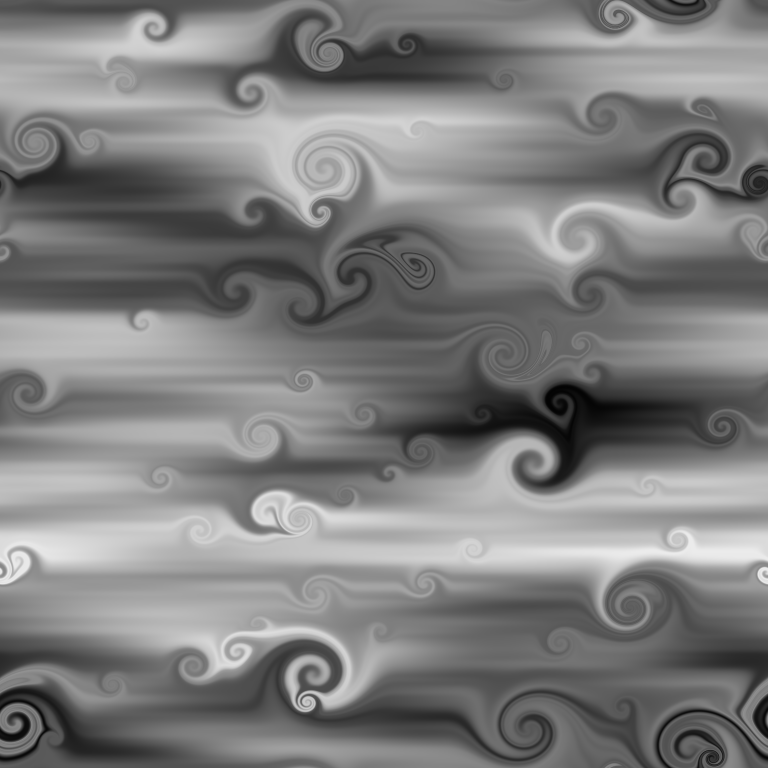
Write a Shadertoy shader that draws this texture.

```glsl
// Grey cloud bands rolled up into curling eddies, tiling in both directions.
// Long horizontal streak noise is sampled at a point that a loop of
// scattered vortices has rotated, each one winding tighter at its core.

const int VORTEX_COUNT = 76;
const int SAMPLES_PER_AXIS = 2;
const float TAU = 6.2831853;
const float MEAN_GREY = 0.5;
const float CONTRAST = 0.9;

// Integer hash: three values in 0..1 from a cell and a seed.
vec3 hash3(int x, int y, int seed) {
    uvec3 v = uvec3(x, y, seed) * 1664525u + 1013904223u;
    v.x += v.y * v.z; v.y += v.z * v.x; v.z += v.x * v.y;
    v ^= v >> 16u;
    v.x += v.y * v.z; v.y += v.z * v.x; v.z += v.x * v.y;
    return vec3(v >> 8u) / 16777216.0;
}

float ease(float t) {
    return t * t * t * (t * (t * 6.0 - 15.0) + 10.0);
}

// Periodic noise along one row, shifted so that rows do not line up.
float rowNoise(float x, int row, int columns, int seed) {
    float shift = hash3(row, 911, seed).x;
    float s = fract(x + shift) * float(columns);
    int cell = int(s) % columns;
    float a = hash3(cell, row, seed).y;
    float b = hash3((cell + 1) % columns, row, seed).y;
    return mix(a, b, ease(fract(s)));
}

// Streaks: smooth blend between neighbouring rows, centred on zero.
float streaks(vec2 p, int columns, int rows, int seed) {
    float s = fract(p.y) * float(rows);
    int row = int(s) % rows;
    float lower = rowNoise(p.x, row, columns, seed);
    float upper = rowNoise(p.x, (row + 1) % rows, columns, seed);
    return mix(lower, upper, ease(fract(s))) - 0.5;
}

// Broad bands with finer and fainter streaks inside them.
float cloudBands(vec2 p) {
    return 0.56 * streaks(p, 2, 11, 3)
         + 0.50 * streaks(p, 3, 21, 17)
         + 0.28 * streaks(p, 4, 43, 29)
         + 0.11 * streaks(p, 5, 89, 41);
}

// Rotates p around a wrapped centre; the turn fades out at three radii.
vec2 swirl(vec2 p, vec2 centre, float radius, float turn) {
    vec2 d = p - centre;
    d -= floor(d + 0.5);
    float q = length(d * vec2(0.9, 1.0)) / radius;
    if (q >= 3.0) return p;
    float fade = 1.0 - q * q / 9.0;
    float angle = turn * exp(-pow(q, 1.3)) * fade * fade;
    float c = cos(angle), s = sin(angle);
    return centre + mat2(c, s, -s, c) * d;
}

// Scatters eddies of mixed size, strength and sense over the tile.
vec2 stirred(vec2 p) {
    for (int i = 0; i < VORTEX_COUNT; i++) {
        vec3 place = hash3(i, 57, 101);
        vec3 shape = hash3(i, 83, 211);
        vec2 centre = vec2(place.x, (float(i) + place.y) / float(VORTEX_COUNT));
        float radius = mix(0.009, 0.035, shape.x * shape.x);
        float turn = TAU * mix(0.8, 2.0, shape.y);
        float sense = shape.z < 0.65 ? -1.0 : 1.0;
        p = swirl(p, centre, radius, sense * turn);
    }
    return p;
}

void mainImage(out vec4 fragColor, in vec2 fragCoord) {
    // Average a small grid of samples to smooth the tight spiral cores.
    float total = 0.0;
    for (int j = 0; j < SAMPLES_PER_AXIS; j++) {
        for (int i = 0; i < SAMPLES_PER_AXIS; i++) {
            vec2 offset = (vec2(i, j) + 0.5) / float(SAMPLES_PER_AXIS) - 0.5;
            vec2 p = (fragCoord + offset) / iResolution.y;
            total += cloudBands(stirred(p));
        }
    }
    float variation = total / float(SAMPLES_PER_AXIS * SAMPLES_PER_AXIS);
    float grey = clamp(MEAN_GREY + CONTRAST * variation, 0.0, 1.0);
    fragColor = vec4(vec3(grey), 1.0);
}
```
